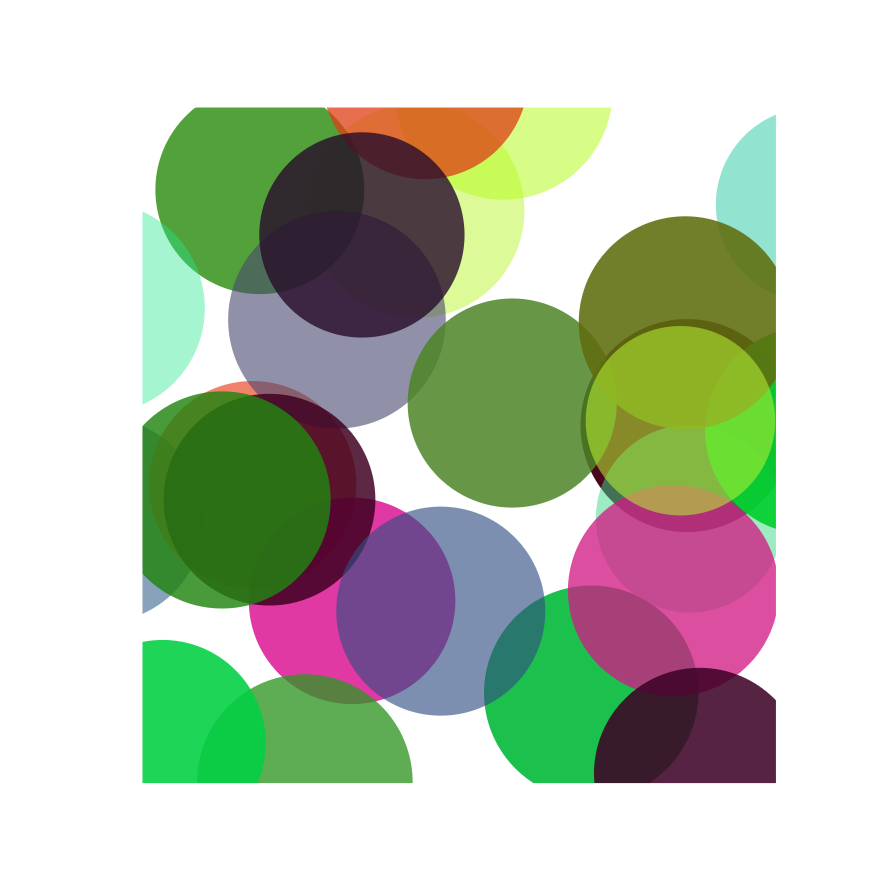
This background is drawn by a WebGL 1 fragment shader. Its source:

```glsl
precision highp float;
// Translucent discs in mixed colours, layered inside a sharply cut panel on white.
// Disc centres come from a jittered grid visited in shuffled order; the panel's
// plain white margin surrounds all of them, so opposite canvas edges join cleanly.

uniform vec2 u_resolution;

#define PANEL_MIN vec2(0.159, 0.126)
#define PANEL_MAX vec2(0.866, 0.880)
#define GRID 5.0
#define DISC_COUNT 25
#define ORDER_STEP 7.0
#define JITTER 1.8
#define RADIUS_MIN 0.102
#define RADIUS_MAX 0.122
#define COLOUR_SPREAD 0.16
#define ALPHA_SPREAD 0.20
#define SEED 17.0

// Four random values from one number, without sine.
vec4 hash4(float n) {
  vec4 p = fract(vec4(n) * vec4(0.1031, 0.1030, 0.0973, 0.1099));
  p += dot(p, p.wzxy + 33.33);
  return fract((p.xxyz + p.yzzw) * p.zywx);
}

// Ten inks: colour and opacity, chosen by t in 0..1.
vec4 ink(float t) {
  float slot = floor(t * 10.0);
  if (slot < 1.0) return vec4(0.08, 0.76, 0.20, 0.85); // green
  if (slot < 2.0) return vec4(0.28, 0.02, 0.10, 0.90); // maroon
  if (slot < 3.0) return vec4(0.75, 1.00, 0.20, 0.50); // lime
  if (slot < 4.0) return vec4(0.77, 0.08, 0.53, 0.75); // magenta
  if (slot < 5.0) return vec4(0.36, 0.46, 0.08, 0.80); // olive
  if (slot < 6.0) return vec4(0.95, 0.18, 0.15, 0.65); // red
  if (slot < 7.0) return vec4(0.22, 0.33, 0.45, 0.60); // slate
  if (slot < 8.0) return vec4(0.15, 0.52, 0.10, 0.80); // forest
  if (slot < 9.0) return vec4(0.22, 0.08, 0.11, 0.85); // umber
  return vec4(0.20, 0.85, 0.60, 0.45);                 // mint
}

// Coverage of a shape from its signed distance, smoothed over one pixel.
float coverage(float dist, float pixel) {
  return clamp(0.5 - dist / pixel, 0.0, 1.0);
}

float boxDistance(vec2 p, vec2 lo, vec2 hi) {
  vec2 d = max(lo - p, p - hi);
  return max(d.x, d.y);
}

void main() {
  vec2 uv = gl_FragCoord.xy / u_resolution;
  float pixel = 1.0 / min(u_resolution.x, u_resolution.y);
  vec3 white = vec3(1.0);
  vec3 colour = white;

  // Layer the discs from back to front.
  for (int i = 0; i < DISC_COUNT; i++) {
    float k = float(i);
    float cell = mod(k * ORDER_STEP + 3.0, GRID * GRID);
    float row = floor((cell + 0.5) / GRID);
    vec2 gridPos = vec2(cell - row * GRID, row);
    vec4 place = hash4(k + SEED);
    vec4 tint = hash4(k + SEED + 61.0) - 0.5;

    vec2 centre = (gridPos + 0.5 + JITTER * (place.xy - 0.5)) / GRID;
    centre = mix(PANEL_MIN, PANEL_MAX, centre);
    float radius = mix(RADIUS_MIN, RADIUS_MAX, sqrt(place.z));

    // Golden-ratio steps spread the inks evenly over the discs.
    vec4 paint = ink(fract(k * 0.618 + 0.05));
    paint.rgb += COLOUR_SPREAD * tint.rgb;
    paint.a += ALPHA_SPREAD * tint.a;
    paint = clamp(paint, 0.0, 1.0);

    float disc = coverage(length(uv - centre) - radius, pixel);
    colour = mix(colour, paint.rgb, paint.a * disc);
  }

  // Cut the layers to the panel.
  float panel = coverage(boxDistance(uv, PANEL_MIN, PANEL_MAX), pixel);
  gl_FragColor = vec4(mix(white, colour, panel), 1.0);
}
```
